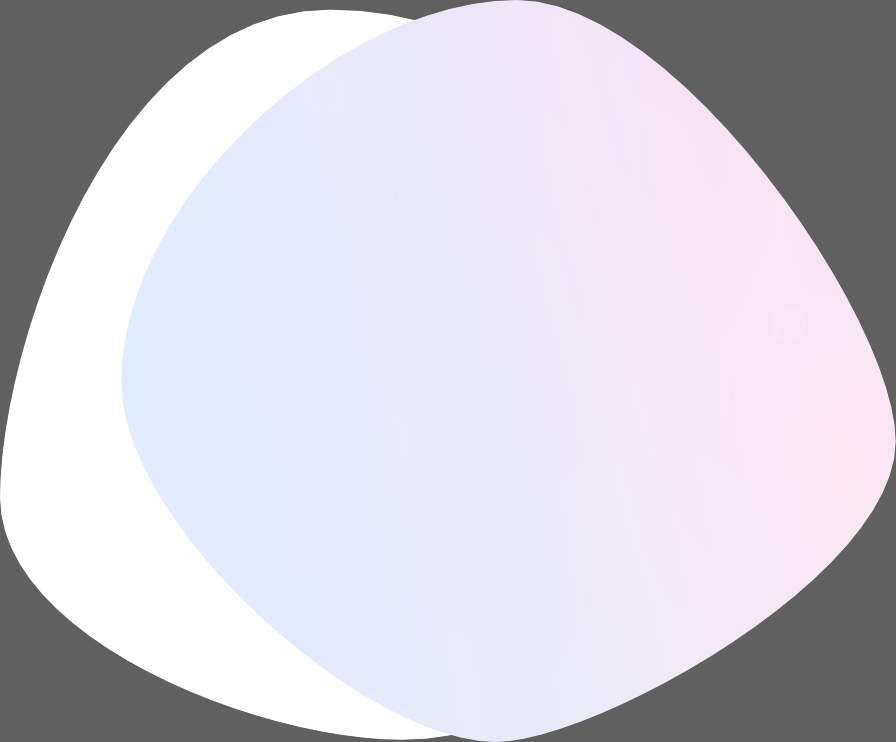
This background is drawn by a Shadertoy shader. Its source:

```glsl
#define ASPECT 1.2114
#define STEPS 24
#define GREY vec3(0.376)
#define WHITE vec3(1.0)
#define SKY vec3(0.885, 0.925, 0.988)
#define LAVENDER vec3(0.916, 0.914, 0.972)
#define PINK vec3(0.968, 0.902, 0.965)
#define BLUSH vec3(0.978, 0.902, 0.948)
#define TILT 0.22
#define STREAK 0.0018
#define RING_GLOW 0.12

vec2 cubic(vec2 a, vec2 b, vec2 c, vec2 d, float t) {
    float s = 1.0 - t;
    return s * s * s * a + 3.0 * s * t * (s * b + t * c) + t * t * t * d;
}

// Largest half-plane distance along one convex arc, running clockwise
float arcDistance(vec2 p, vec2 a, vec2 b, vec2 c, vec2 d) {
    float dist = -1e3;
    vec2 from = a;
    for (int i = 1; i <= STEPS; i++) {
        vec2 to = cubic(a, b, c, d, float(i) / float(STEPS));
        vec2 dir = normalize(to - from);
        dist = max(dist, dot(p - from, vec2(-dir.y, dir.x)));
        from = to;
    }
    return dist;
}

// Blob from its four extremes; each handle pair is (incoming, outgoing)
float blob(vec2 p, vec2 top, vec2 right, vec2 bottom, vec2 left,
           vec2 hTop, vec2 hRight, vec2 hBottom, vec2 hLeft) {
    vec2 X = vec2(1.0, 0.0), Y = vec2(0.0, 1.0);
    float upper = max(
        arcDistance(p, left, left + Y * hLeft.y, top - X * hTop.x, top),
        arcDistance(p, top, top + X * hTop.y, right + Y * hRight.x, right));
    float lower = max(
        arcDistance(p, right, right - Y * hRight.y, bottom + X * hBottom.x, bottom),
        arcDistance(p, bottom, bottom - X * hBottom.y, left - Y * hLeft.x, left));
    return max(upper, lower);
}

float coverage(float dist) {
    float halfPixel = 0.6 / iResolution.y;
    return 1.0 - smoothstep(-halfPixel, halfPixel, dist);
}

float ring(vec2 p, vec2 center, float radius) {
    return 1.0 - smoothstep(0.001, 0.004, abs(length(p - center) - radius));
}

// Tilted pastel blend with faint soft streaks
vec3 pastel(vec2 p) {
    float along = p.x + TILT * (p.y - 0.5);
    vec3 color = mix(SKY, LAVENDER, smoothstep(0.22, 0.72, along));
    float warm = smoothstep(0.60, 1.06, along);
    color = mix(color, PINK, warm);
    color = mix(color, BLUSH, 1.0 - smoothstep(0.0, 0.32, length(p - vec2(1.21, 0.40))));
    color.g -= 0.016 * (p.y - 0.45) * smoothstep(0.4, 0.9, along);
    float streak = sin(23.0 * p.x + 3.0 * p.y) + 0.6 * sin(41.0 * p.x - 7.0 * p.y + 1.3);
    return color + STREAK * streak * vec3(1.0, 0.7, -0.4);
}

void mainImage(out vec4 fragColor, in vec2 fragCoord) {
    vec2 p = fragCoord / iResolution.xy * vec2(ASPECT, 1.0);

    // White blob behind
    float back = blob(p, vec2(0.446, 0.987), vec2(0.978, 0.479),
                      vec2(0.544, 0.003), vec2(0.0, 0.330),
                      vec2(0.292, 0.339), vec2(0.158, 0.174),
                      vec2(0.268, 0.197), vec2(0.189, 0.205));
    vec3 color = mix(GREY, WHITE, coverage(back));

    // Pastel blob in front
    float front = blob(p, vec2(0.699, 1.0), vec2(1.211, 0.405),
                       vec2(0.670, 0.0), vec2(0.164, 0.486),
                       vec2(0.237, 0.213), vec2(0.166, 0.181),
                       vec2(0.134, 0.174), vec2(0.197, 0.244));
    vec3 fill = pastel(p);

    // Faint rings
    float rings = ring(p, vec2(1.066, 0.563), 0.020) + 0.5 * ring(p, vec2(0.439, 0.874), 0.025);
    fill = mix(fill, WHITE, RING_GLOW * rings);

    color = mix(color, fill, coverage(front));
    fragColor = vec4(color, 1.0);
}
```
